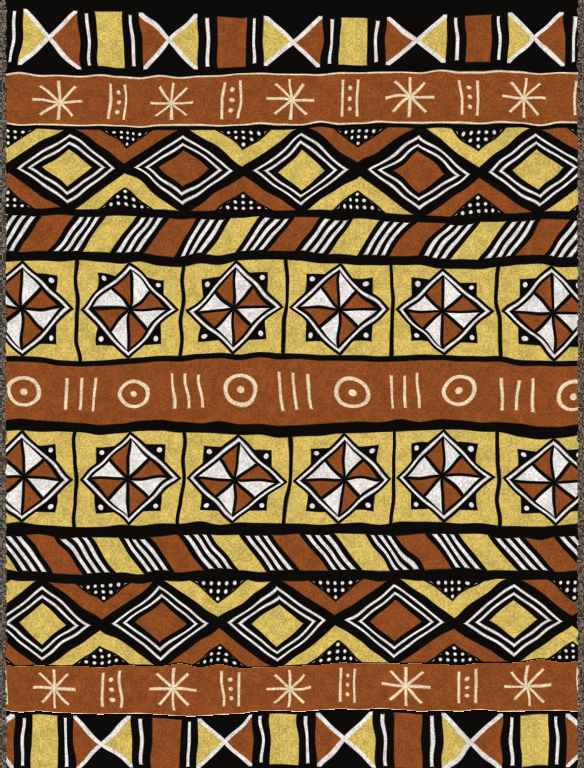
This pattern is drawn by a Shadertoy shader. Its source:

```glsl
// A woven blanket of eleven hand-drawn bands: crosses, stars, diamonds, slants,
// pinwheel tiles and rings. Each band repeats a motif built from distance
// functions; value noise bends the outlines and a hash gives the thread grain.

const vec3 BLACK = vec3(.055, .048, .04);
const vec3 RUST = vec3(.56, .30, .14);
const vec3 GOLD = vec3(.84, .73, .38);
const vec3 WHITE = vec3(.92, .90, .88);
const vec3 CREAM = vec3(.93, .85, .72);
const float HEIGHT = 7.68; // canvas height in design units

float hash(vec2 p) {
    vec3 q = fract(p.xyx * .1031);
    q += dot(q, q.yzx + 33.33);
    return fract((q.x + q.y) * q.z);
}

float noise(vec2 p) {
    vec2 i = floor(p), f = fract(p);
    f *= f * (3. - 2. * f);
    return mix(mix(hash(i), hash(i + vec2(1, 0)), f.x),
               mix(hash(i + vec2(0, 1)), hash(i + 1.), f.x), f.y);
}

float box(vec2 p, vec2 r) { p = abs(p) - r; return max(p.x, p.y); }

float diamond(vec2 p, vec2 r) {
    return (dot(abs(p), 1. / r) - 1.) * r.x * r.y / length(r);
}

// Offset from the nearest of the marks spaced by period
float near(float x, float period) { return x - period * floor(x / period + .5); }

vec3 paint(vec3 base, vec3 ink, float d, float px) {
    return mix(base, ink, 1. - smoothstep(-px, px, d));
}

vec3 alternate(float index) { return mix(GOLD, RUST, mod(index, 2.)); }

// Hourglass crosses between upright bars
vec3 crossBand(vec2 p, float px) {
    const float period = 1.22;
    float index = floor(p.x / period + .5);
    vec2 q = vec2(near(p.x, period), p.y), a = abs(q);
    float slant = (a.y - .95 * a.x) * .72;
    vec3 c = paint(BLACK, alternate(index + step(0., q.x)), max(slant, box(q, vec2(.29, .25))), px);
    c = paint(c, WHITE, max(abs(slant) - .022, box(q, vec2(.29, .27))), px);
    c = paint(c, WHITE, box(vec2(a.x - .385, q.y), vec2(.018, .24)), px);
    return paint(c, alternate(floor(p.x / period)), box(vec2(a.x - period * .5, q.y), vec2(.135, .26)), px);
}

// Eight-rayed stars between ruled dot columns
vec3 starBand(vec2 p, float px) {
    const float period = 1.175;
    vec2 q = vec2(near(p.x, period), p.y), a = abs(q);
    vec3 c = paint(BLACK, CREAM, a.y - .262, px);
    c = paint(c, RUST, a.y - .242, px);
    float rays = min(min(a.x, a.y), abs(a.x - a.y) * .707) - .014;
    c = paint(c, CREAM, max(rays, length(q * vec2(1., 1.15)) - .23), px);
    float column = a.x - period * .5;
    c = paint(c, CREAM, box(vec2(abs(column) - .08, q.y), vec2(.014, .18)), px);
    float dots = length(vec2(column, near(q.y, .1))) - .022;
    return paint(c, CREAM, max(dots, a.y - .16), px);
}

// Nested diamonds with dotted triangles in the gaps
vec3 diamondBand(vec2 p, float px) {
    const float period = 1.17;
    vec2 q = vec2(near(p.x, period), p.y);
    vec2 gap = vec2(abs(q.x) - period * .5, .41 - abs(q.y));
    float triangle = diamond(gap, vec2(.52, .36));
    vec3 c = paint(BLACK, alternate(floor(p.x / period) + step(p.y, 0.)), max(triangle, -gap.y), px);
    c = paint(c, BLACK, diamond(gap, vec2(.28, .21)), px);
    float dots = length(vec2(near(gap.x, .075), near(gap.y - .035, .065))) - .018;
    c = paint(c, WHITE, max(dots, max(diamond(gap, vec2(.25, .19)), -gap.y)), px);
    c = paint(c, WHITE, abs(diamond(q, vec2(.47, .35))) - .013, px);
    c = paint(c, WHITE, abs(diamond(q, vec2(.365, .27))) - .013, px);
    return paint(c, alternate(floor(p.x / period + .5)), diamond(q, vec2(.25, .205)), px);
}

// Leaning blocks and triple strokes
vec3 slantBand(vec2 p, float lean, float px) {
    const float period = .62;
    float x = p.x + lean * p.y;
    float across = 1. / sqrt(1. + lean * lean);
    float index = floor(x / period + .5);
    float gap = near(x - period * .5, period);
    float block = max((abs(near(x, period)) - .14) * across, abs(p.y) - .18);
    vec3 c = paint(BLACK, alternate(index + 1.), block, px);
    float strokes = max((abs(near(gap, .09)) - .023) * across, abs(p.y) - .17);
    return paint(c, WHITE, max(strokes, (abs(gap) - .13) * across), px);
}

// Square tiles holding a pinwheel inside a diamond
vec3 pinwheelBand(vec2 p, float px) {
    const float period = 1.06;
    vec2 q = vec2(near(p.x, period), p.y), a = abs(q);
    vec3 c = paint(BLACK, GOLD, box(q, vec2(period * .5 - .018, .46)), px);
    c = paint(c, BLACK, box(q, vec2(.335, .325)), px);
    c = paint(c, WHITE, length(a - vec2(.28, .27)) - .027, px);
    c = paint(c, BLACK, diamond(q, vec2(.50, .47)), px);
    c = paint(c, WHITE, abs(diamond(q, vec2(.445, .415))) - .014, px);
    vec2 w = q.x * q.y < 0. ? a.yx : a; // quarter-turn fold
    float rim = diamond(w, vec2(.385, .365)), split = (w.y - w.x) * .707;
    c = paint(c, RUST, max(rim, max(.018 - split, .014 - w.x)), px);
    float petal = max(length(w - vec2(.19, .02)) - .18, rim);
    return paint(c, WHITE, max(petal, max(split + .016, .014 - w.y)), px);
}

// Dotted rings between triple strokes
vec3 ringBand(vec2 p, float px) {
    const float period = 1.10;
    vec2 q = vec2(near(p.x, period), p.y);
    vec3 c = paint(BLACK, RUST, abs(q.y) - .305, px);
    float r = length(q * vec2(.95, 1.05));
    c = paint(c, CREAM, min(abs(r - .145) - .02, r - .035), px);
    float stroke = abs(abs(q.x) - period * .5);
    stroke = min(stroke, abs(stroke - .14));
    return paint(c, CREAM, max(stroke - .015, abs(q.y) - .17), px);
}

void mainImage(out vec4 fragColor, in vec2 fragCoord) {
    float px = HEIGHT / iResolution.y;
    vec2 cloth = vec2(fragCoord.x, iResolution.y - fragCoord.y) * px;
    float width = iResolution.x * px;

    // Hand-drawn bending of every outline
    vec2 p = cloth;
    p += .09 * (vec2(noise(cloth * 1.1), noise(cloth * 1.1 + 40.)) - .5);
    p += .045 * (vec2(noise(cloth * 5. + 9.), noise(cloth * 5. + 70.)) - .5);

    // Stack of bands from top to bottom
    vec3 c;
    if (p.y < .73) c = crossBand(p - vec2(.50, .40), px);
    else if (p.y < 1.27) c = starBand(p - vec2(.57, 1.0), px);
    else if (p.y < 2.13) c = diamondBand(p - vec2(.70, 1.71), px);
    else if (p.y < 2.61) c = slantBand(p - vec2(.47, 2.37), .75, px);
    else if (p.y < 3.58) c = pinwheelBand(p - vec2(.22, 3.10), px);
    else if (p.y < 4.26) c = ringBand(p - vec2(.22, 3.92), px);
    else if (p.y < 5.29) c = pinwheelBand(p - vec2(.22, 4.79), px);
    else if (p.y < 5.79) c = slantBand(p - vec2(.55, 5.54), -.75, px);
    else if (p.y < 6.64) c = diamondBand(p - vec2(.45, 6.22), px);
    else if (p.y < 7.13) c = starBand(p - vec2(.56, 6.88), px);
    else c = crossBand(p - vec2(-.17, 7.42), px);

    // Thread grain, mottled dye and frayed side edges
    float grain = hash(floor(cloth * 60.));
    c *= .9 + .16 * grain + .12 * (noise(cloth * 14.) - .5);
    float side = min(cloth.x, width - cloth.x) - .05 - .025 * noise(cloth.yy * 18.);
    c = paint(c, vec3(.40, .36, .32) * (.5 + .8 * grain), side, px);
    fragColor = vec4(c, 1.);
}
```
